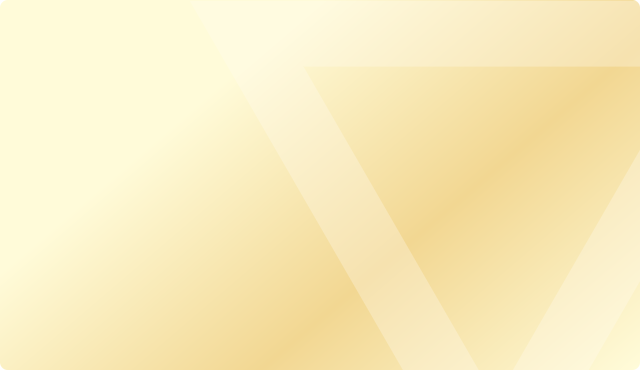
Give the GLSL for this background, as a WebGL 1 fragment shader.

```glsl
precision highp float;
uniform vec2 u_resolution;

// Lengths are fractions of the canvas height
const vec3 CREAM = vec3(1.0, 0.984, 0.85);
const vec3 GOLD = vec3(0.949, 0.843, 0.573);
const vec3 VEIL = vec3(1.0, 0.985, 0.95);
const vec3 PAPER = vec3(1.0);
const float VEIL_OPACITY = 0.3;

const vec2 GRADIENT_AXIS = vec2(0.65, -0.76);
const float RIDGE_POSITION = 1.218;
const float RIDGE_REACH = 0.655;

const vec2 TRIANGLE_CENTER = vec2(1.340, 0.520);
const float INNER_RADIUS = 0.300;
const float OUTER_RADIUS = 0.4775;
const float CORNER_RADIUS = 0.021;

// Distance from the center to the sides of a triangle pointing down
float triangleRadius(vec2 q) {
  return max(q.y, 0.8660254 * abs(q.x) - 0.5 * q.y);
}

float roundedBox(vec2 q, vec2 halfSize, float radius) {
  vec2 d = abs(q) - halfSize + radius;
  return length(max(d, 0.0)) + min(max(d.x, d.y), 0.0) - radius;
}

// Antialiased coverage of the inside of a signed distance
float coverage(float distance, float pixel) {
  return clamp(0.5 - distance / pixel, 0.0, 1.0);
}

void main() {
  float pixel = 1.0 / u_resolution.y;
  vec2 p = gl_FragCoord.xy * pixel;
  vec2 size = vec2(u_resolution.x * pixel, 1.0);

  // Diagonal gradient: cream on both sides of a gold ridge
  float along = dot(p - vec2(0.0, 1.0), GRADIENT_AXIS);
  float gold = clamp(1.0 - abs(along - RIDGE_POSITION) / RIDGE_REACH, 0.0, 1.0);
  vec3 color = mix(CREAM, GOLD, gold);

  // Translucent triangular frame
  float radius = triangleRadius(p - TRIANGLE_CENTER);
  float frame = max(radius - OUTER_RADIUS, INNER_RADIUS - radius);
  color = mix(color, VEIL, VEIL_OPACITY * coverage(frame, pixel));

  // Rounded card corners
  float card = roundedBox(p - 0.5 * size, 0.5 * size, CORNER_RADIUS);
  color = mix(PAPER, color, coverage(card, pixel));

  gl_FragColor = vec4(color, 1.0);
}
```
